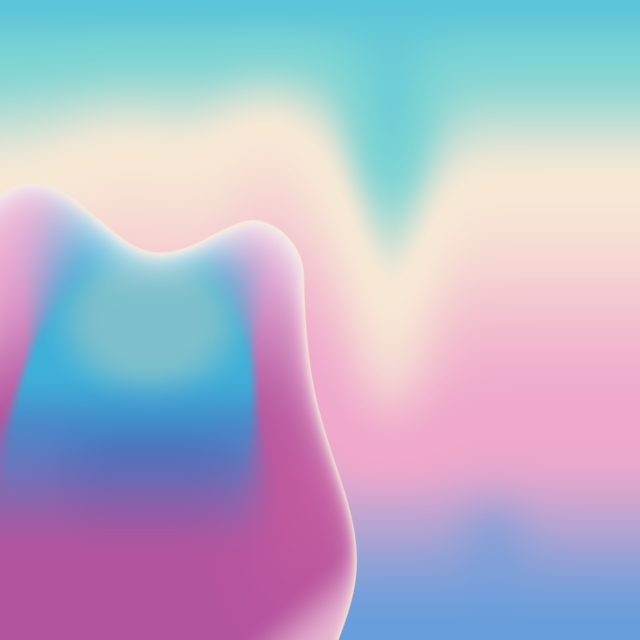
Reproduce this background procedurally as a Shadertoy shader.

```glsl
// Glossy two-lobed magenta form with a blue core, before a soft pastel sky.
#define SKY_TEAL   vec3(0.36, 0.77, 0.85)
#define SKY_AQUA   vec3(0.49, 0.83, 0.83)
#define CREAM      vec3(0.97, 0.91, 0.84)
#define PINK       vec3(0.94, 0.66, 0.80)
#define SKY_BLUE   vec3(0.40, 0.62, 0.86)
#define MAGENTA    vec3(0.70, 0.33, 0.62)
#define CORE_TEAL  vec3(0.49, 0.75, 0.80)
#define CORE_CYAN  vec3(0.25, 0.69, 0.85)
#define CORE_BLUE  vec3(0.27, 0.46, 0.75)
#define CORNER_RADIUS 0.09
#define RIM_WIDTH  0.006

const float PI = 3.14159265;

float bell(float x, float center, float width) {
    float t = (x - center) / width;
    return exp(-t * t);
}

// Half a cosine wave, rising from 0 at a to 1 at b
float wave(float a, float b, float x) {
    return 0.5 - 0.5 * cos(PI * clamp((x - a) / (b - a), -1.0, 1.0));
}

// Depth of the upper outline: left crest, valley, right crest
float topEdge(float x) {
    float leftSide = mix(0.285, 0.3945, wave(0.052, 0.25, x));
    float rightSide = mix(0.3945, 0.342, wave(0.25, 0.41, x));
    return x < 0.25 ? leftSide : rightSide;
}

// Position of the right outline, bulging near the base
float rightEdge(float depth) {
    float width = depth < 0.877 ? 0.2135 : 0.19;
    return 0.474 + 0.0835 * bell(depth, 0.877, width);
}

// Approximate signed distance, with the two outlines joined by a round corner
float formDistance(vec2 p) {
    float e = 0.002;
    float topSlope = (topEdge(p.x + e) - topEdge(p.x - e)) / (2.0 * e);
    float sideSlope = (rightEdge(p.y + e) - rightEdge(p.y - e)) / (2.0 * e);
    vec2 sides = vec2((topEdge(p.x) - p.y) / length(vec2(1.0, topSlope)),
                      (p.x - rightEdge(p.y)) / length(vec2(1.0, sideSlope)));
    return min(max(sides.x, sides.y), -CORNER_RADIUS)
         + length(max(sides + CORNER_RADIUS, 0.0)) - max(0.0, 0.0)
         - (max(sides.x, sides.y) > -CORNER_RADIUS ? 0.0 : 0.0);
}

// Sky bands, raised and lowered by broad folds
vec3 skyColor(vec2 p) {
    float fold = 0.10 * bell(p.x, 0.42, 0.10) - 0.17 * bell(p.x, 0.61, 0.075)
               + 0.05 * bell(p.x, 0.20, 0.12);
    float reach = smoothstep(0.0, 0.28, p.y) * (1.0 - smoothstep(0.55, 0.80, p.y));
    float d = p.y + fold * reach + 0.05 * bell(p.x, 0.77, 0.06) * bell(p.y, 0.83, 0.07);
    vec3 color = mix(SKY_TEAL, SKY_AQUA, smoothstep(0.0, 0.10, d));
    color = mix(color, CREAM, smoothstep(0.08, 0.29, d));
    color = mix(color, PINK, smoothstep(0.28, 0.66, d));
    return mix(color, SKY_BLUE, smoothstep(0.68, 1.0, d));
}

// Blue core: teal oval with a cyan border, sinking into violet
vec3 coreColor(vec2 p) {
    float oval = length((p - vec2(0.235, 0.50)) / vec2(0.17, 0.14));
    vec3 color = mix(CORE_TEAL, CORE_CYAN, smoothstep(0.45, 1.05, oval));
    color = mix(color, CORE_BLUE, smoothstep(0.57, 0.73, p.y));
    float side = abs(p.x - 0.235);
    return mix(color, vec3(0.36, 0.53, 0.79),
               smoothstep(0.05, 0.20, side) * smoothstep(0.60, 0.70, p.y) * 0.6);
}

// Strength of the core: sharp flanks at mid height, softer above and below
float coreMask(vec2 p) {
    float left = 0.078 - 0.306 * (p.y - 0.443);
    float right = 0.402 - 0.024 * exp(-(p.y - 0.455) / 0.09);
    float soft = 0.012 + 0.07 * (1.0 - smoothstep(0.36, 0.56, p.y))
               + 0.03 * smoothstep(0.62, 0.80, p.y);
    float flanks = smoothstep(-soft, soft, p.x - left) * smoothstep(-soft, soft, right - p.x);
    return flanks * (1.0 - smoothstep(0.66, 0.88, p.y));
}

vec3 formColor(vec2 p, float inside) {
    // Body and its pink flanks
    vec3 color = mix(vec3(0.86, 0.66, 0.84), MAGENTA, smoothstep(0.36, 0.68, p.y));
    color = mix(color, vec3(0.77, 0.35, 0.62), 0.8 * bell(p.x, 0.48, 0.10) * bell(p.y, 0.80, 0.16));
    float flank = 1.0 - smoothstep(0.45, 0.90, p.y);
    color = mix(color, PINK, 0.75 * flank * exp(-inside / 0.04));
    color = mix(color, PINK, 0.85 * exp(-max(p.x, 0.0) / 0.035) * (1.0 - smoothstep(0.36, 0.68, p.y)));
    color = mix(color, coreColor(p), coreMask(p));

    // Light gathered at the crest, the base and the outline
    float crest = 1.0 - smoothstep(0.38, 0.52, p.y);
    color = mix(color, vec3(0.95, 0.95, 0.96), 0.95 * exp(-inside / mix(0.014, 0.036, crest)) * mix(0.5, 1.0, crest));
    float base = dot(p - vec2(0.39, 1.0), vec2(0.655, 0.756));
    color = mix(color, vec3(0.93, 0.76, 0.85), 0.8 * smoothstep(-0.015, 0.075, base));
    return mix(color, CREAM, 0.9 * exp(-inside / RIM_WIDTH));
}

void mainImage(out vec4 fragColor, in vec2 fragCoord) {
    vec2 p = fragCoord / iResolution.xy;
    p.y = 1.0 - p.y; // depth below the upper border
    float dist = formDistance(p);
    float pixel = 1.0 / iResolution.y;
    float cover = 1.0 - smoothstep(-pixel, pixel, dist);
    vec3 color = mix(skyColor(p), formColor(p, max(-dist, 0.0)), cover);
    fragColor = vec4(color, 1.0);
}
```
